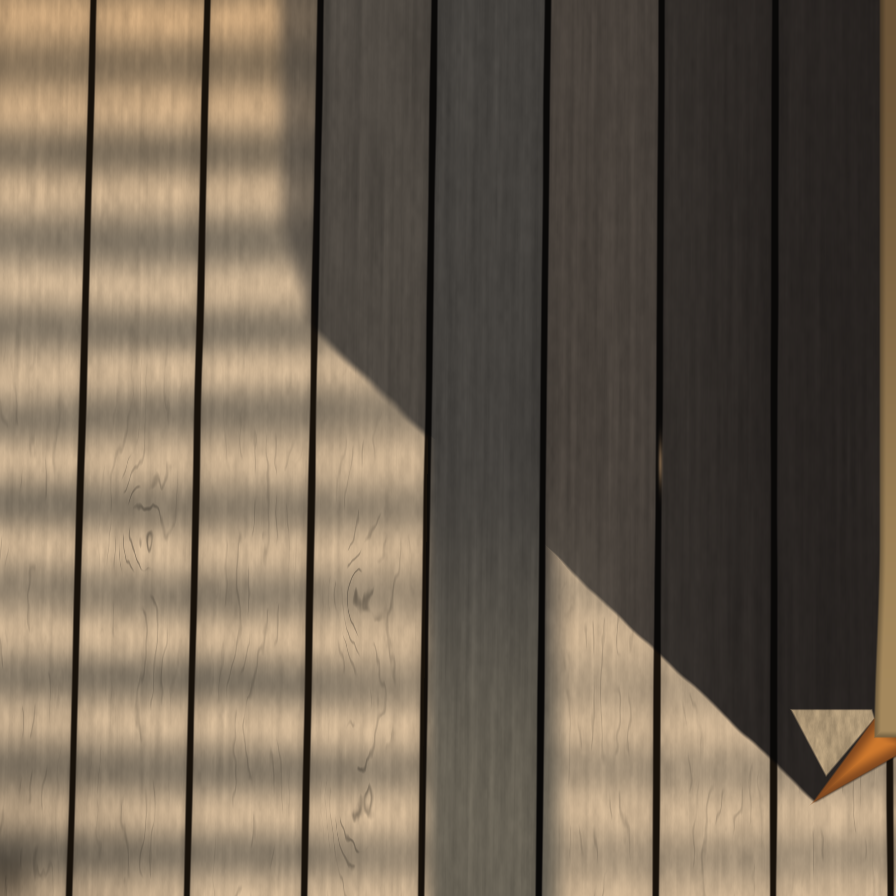
A Shadertoy shader for this texture:

```glsl
// A sunlit wooden deck crossed by soft slatted light and a large slanted shadow.
// Boards come from a repeat in x with slight perspective; grain, knots and cracks
// are layered noise; shadows and the corner post are half-plane distances.

float hash(vec2 p) {
    return fract(sin(dot(p, vec2(127.1, 311.7))) * 43758.5453);
}

float noise(vec2 p) {
    vec2 i = floor(p), f = fract(p);
    f = f * f * (3.0 - 2.0 * f);
    return mix(mix(hash(i), hash(i + vec2(1, 0)), f.x),
               mix(hash(i + vec2(0, 1)), hash(i + vec2(1, 1)), f.x), f.y);
}

float fbm(vec2 p) {
    float sum = 0.0, amp = 0.5;
    for (int i = 0; i < 4; i++) {
        sum += amp * noise(p);
        p = p * 2.03 + 17.3;
        amp *= 0.5;
    }
    return sum;
}

// Antialiased step on a signed distance, w is the half width of the blur
float cover(float d, float w) {
    return smoothstep(-w, w, d);
}

// Signed distance to the line a-b, positive on its left
float side(vec2 p, vec2 a, vec2 b) {
    vec2 e = normalize(b - a), q = p - a;
    return e.x * q.y - e.y * q.x;
}

// Convex quad with counter-clockwise corners, positive inside
float quad(vec2 p, vec2 a, vec2 b, vec2 c, vec2 d) {
    return min(min(side(p, a, b), side(p, b, c)), min(side(p, c, d), side(p, d, a)));
}

// Local bulge that bends the grain around a knot
float knot(vec2 p, vec2 center, vec2 size) {
    vec2 q = (p - center) / size;
    return exp(-dot(q, q));
}

void mainImage(out vec4 fragColor, in vec2 fragCoord) {
    vec2 p = fragCoord / iResolution.xy;
    float px = 1.0 / iResolution.y;

    // Boards, numbered from the left
    float pitch = mix(0.1309, 0.1268, p.y);
    float u = (p.x - mix(0.0775, 0.1045, p.y)) / pitch;
    float board = floor(u);
    float across = fract(u);
    float gapDist = min(across, 1.0 - across) * pitch;

    // Grain: long streaks, plus contour lines bent by knots
    vec2 shift = vec2(board * 7.3, board * 3.1);
    float streak = fbm(vec2(u * 22.0, p.y * 5.0) + shift);
    float fine = fbm(vec2(p.x * 170.0, p.y * 60.0) + shift);
    float bulge = knot(p, vec2(0.39, 0.334), vec2(0.030, 0.055))
                + knot(p, vec2(0.157, 0.40), vec2(0.025, 0.060))
                + knot(p, vec2(0.395, 0.10), vec2(0.030, 0.070))
                + 0.6 * knot(p, vec2(0.575, 0.155), vec2(0.025, 0.05));
    float rings = across * 9.0 + 3.0 * fbm(vec2(u * 5.0, p.y * 9.0) + shift) + 3.5 * bulge;
    float crack = 1.0 - smoothstep(0.0, 0.16, abs(fract(rings) - 0.5));
    crack *= smoothstep(0.45, 0.65, noise(vec2(u * 9.0, p.y * 26.0) + shift));
    crack *= smoothstep(0.05, 0.4, across) * smoothstep(1.0, 0.7, across);
    crack *= smoothstep(0.68, 0.45, p.y) * (0.4 + 0.6 * min(bulge, 1.0));

    // Sunlit wood with soft horizontal bands, fainter to the right
    float sway = 0.012 * (noise(vec2(p.x * 5.0, p.y * 9.0)) - 0.5);
    float band = 0.5 + 0.5 * cos(6.2832 * (p.y + sway - 0.9284) / 0.0983);
    band *= mix(0.95, 0.5, smoothstep(0.25, 0.65, p.x));
    band *= 0.75 + 0.5 * noise(vec2(p.x * 4.0, p.y * 12.0) + 5.0);
    vec3 sun = mix(vec3(0.79, 0.69, 0.565), vec3(0.52, 0.47, 0.40), band);
    sun *= mix(vec3(1.0), vec3(0.97, 0.91, 0.83), smoothstep(0.7, 1.0, p.y));
    sun *= 1.0 - 0.16 * smoothstep(0.3, 0.0, p.y) * smoothstep(0.25, 0.0, p.x);
    sun *= 1.0 - 0.35 * knot(p, vec2(0.005, 0.02), vec2(0.03, 0.035));
    sun *= 0.86 + 0.18 * streak + 0.14 * fine;
    sun *= 1.0 - 0.3 * crack;

    // Shaded wood, darker toward the right and paler low down
    vec3 shade = mix(vec3(0.305, 0.282, 0.255), vec3(0.155, 0.138, 0.128),
                     smoothstep(0.42, 0.93, p.x + 0.06 * (hash(vec2(board, 4.0)) - 0.5)));
    shade = mix(shade, vec3(0.255, 0.247, 0.235), board == 3.0 ? 0.7 : 0.0);
    shade = mix(shade, vec3(0.295, 0.265, 0.238), board == 4.0 ? 0.75 : 0.0);
    shade = mix(shade, vec3(0.41, 0.385, 0.335),
                smoothstep(0.52, 0.08, p.y) * smoothstep(0.72, 0.6, p.x));
    shade *= 0.80 + 0.28 * streak + 0.14 * fine;

    // Big slanted shadow with a blurred left side
    float left = 0.313 + 0.010 * (1.0 - p.y) + 0.03 * smoothstep(0.76, 0.63, p.y);
    float slant = (p.y - 0.6185 + 0.94 * (p.x - 0.3646)) / 1.372;
    slant += 0.003 * (noise(p * 45.0) - 0.5);
    float shadow = cover(slant, mix(0.006, 0.0025, smoothstep(0.4, 0.6, p.x)));
    shadow *= cover(p.x - left, 0.014) * mix(0.72, 1.0, cover(u - 2.0, 0.05));
    shadow *= cover(p.y - 0.104 - 0.563 * (p.x - 0.908), 0.003);

    // Upright strip of shadow below it
    float strip = smoothstep(0.465, 0.495, p.x + 0.012 * p.y) * (1.0 - cover(p.x - 0.622, 0.019));
    strip *= step(3.0, u) * smoothstep(0.68, 0.55, p.y);
    shadow = max(shadow, strip);
    vec3 col = mix(sun, shade, shadow);

    // Gaps between boards, with worn rims
    col *= 1.0 - 0.22 * exp(-gapDist / 0.005);
    float gapWidth = 0.0031 + 0.0012 * noise(vec2(board, p.y * 9.0));
    vec3 gapColor = mix(vec3(0.09, 0.065, 0.04), vec3(0.035, 0.03, 0.028), shadow);
    col = mix(gapColor, col, cover(gapDist - gapWidth, max(px, 0.0014)));
    col += vec3(0.40, 0.32, 0.23) * knot(p, vec2(0.737, 0.483), vec2(0.0022, 0.024));

    // Corner post: pale end, orange underside, then the rail up the right edge
    float end = quad(p, vec2(0.883, 0.208), vec2(0.922, 0.134), vec2(0.976, 0.198), vec2(0.973, 0.208));
    vec3 endColor = vec3(0.69, 0.60, 0.47) * (0.78 + 0.4 * fine);
    col = mix(col, endColor, cover(end, 0.0015));
    float under = quad(p, vec2(0.907, 0.104), vec2(1.01, 0.162), vec2(1.01, 0.177), vec2(0.976, 0.198));
    vec3 underColor = mix(vec3(0.50, 0.28, 0.12), vec3(0.80, 0.47, 0.18), cover(under - 0.009, 0.009));
    col = mix(col, underColor, cover(under, 0.0015));
    float rail = min(p.x - mix(0.976, 0.982, smoothstep(0.17, 0.4, p.y)), p.y - 0.177);
    vec3 railColor = mix(vec3(0.64, 0.53, 0.36), vec3(0.42, 0.33, 0.22), smoothstep(0.2, 1.0, p.y));
    railColor *= 0.72 + 0.28 * smoothstep(0.0, 0.008, rail);
    col = mix(col, railColor, cover(rail, 0.0015));

    fragColor = vec4(col, 1.0);
}
```
